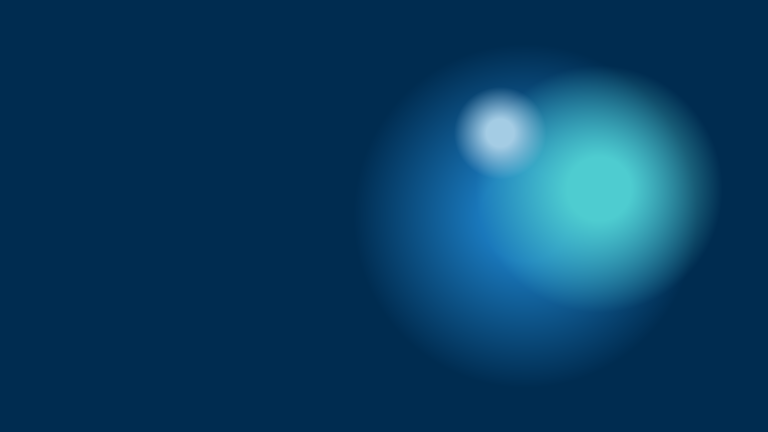
Write a Shadertoy shader that draws this background.

```glsl
// Solid core that fades linearly to nothing at the outer radius
float glow(vec2 p, vec2 center, float core, float radius) {
    return 1.0 - clamp((length(p - center) - core) / (radius - core), 0.0, 1.0);
}

void mainImage(out vec4 fragColor, in vec2 fragCoord) {
    // Centered coordinates, canvas height = 1
    vec2 p = (fragCoord - 0.5 * iResolution.xy) / iResolution.y;

    vec3 navy = vec3(0.0, 0.172, 0.314);
    vec3 blue = vec3(0.10, 0.47, 0.735);
    vec3 teal = vec3(0.305, 0.80, 0.815);
    vec3 paleBlue = vec3(0.645, 0.80, 0.895);

    // Layers from back to front
    vec3 color = navy;
    color = mix(color, blue, glow(p, vec2(0.327, 0.0), 0.105, 0.398));
    color = mix(color, teal, glow(p, vec2(0.498, 0.0625), 0.074, 0.286));
    color = mix(color, paleBlue, glow(p, vec2(0.269, 0.192), 0.032, 0.107));

    fragColor = vec4(color, 1.0);
}
```
